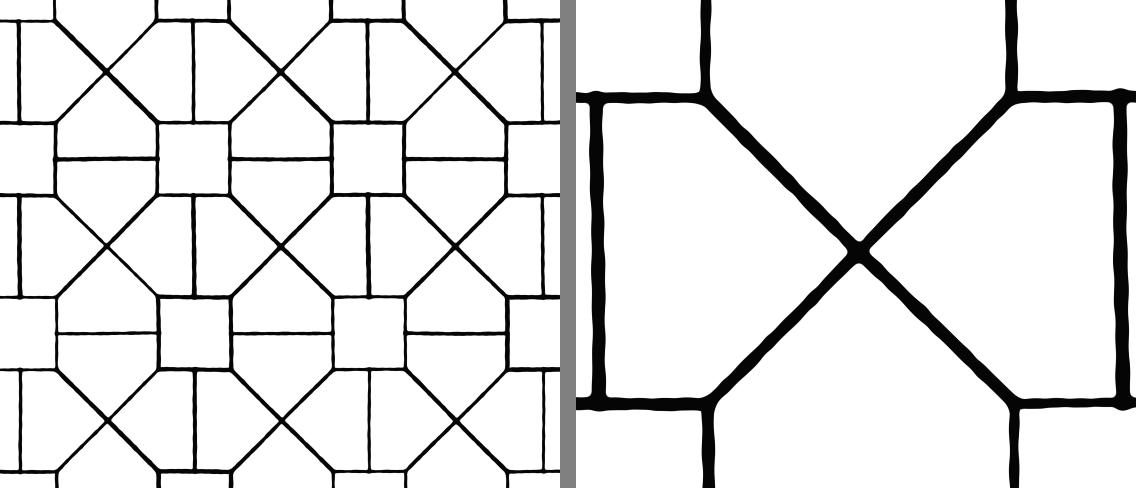
Left, the full canvas; right, a detail of the centre.
A Shadertoy shader for this pattern:

```glsl
// Line tiling of small squares, diagonal crosses and straight connectors in black ink.
// Each kind of stroke sits on its own shifted square lattice and is drawn as a distance;
// hashed stroke weights and layered sines give the slightly uneven pen line.

const float CELLS_ACROSS = 3.211;            // repeats over the canvas width
const float SQUARE_HALF = 0.2077;            // half side of a square, in cells
const float ARM = 0.5 - SQUARE_HALF;         // reach of crosses and connectors
const float PEN_HALF = 0.0107;               // half of the mean line width
const float PEN_SPREAD = 0.0026;             // weight change between strokes
const vec2 CENTER = vec2(0.0023, -0.004);    // middle cross, in canvas widths
const float LEAN = 0.005;                    // slight shear of the columns
const vec3 PAPER = vec3(1.0);
const vec3 INK = vec3(0.02);

float hash(vec2 id, float seed) {
    vec3 q = fract(vec3(id, seed) * vec3(0.1031, 0.1130, 0.0973));
    q += dot(q, q.yzx + 33.33);
    return fract((q.x + q.y) * q.z);
}

float sdSegment(vec2 p, vec2 a, vec2 b) {
    vec2 ab = b - a;
    vec2 ap = p - a;
    return length(ap - ab * clamp(dot(ap, ab) / dot(ab, ab), 0.0, 1.0));
}

float sdBox(vec2 p, float halfSide) {
    vec2 d = abs(p) - halfSide;
    return length(max(d, 0.0)) + min(max(d.x, d.y), 0.0);
}

// Soft union, which lets ink pool where strokes meet
float inkUnion(float a, float b, float k) {
    float h = max(k - abs(a - b), 0.0) / k;
    return min(a, b) - 0.25 * h * h * k;
}

// Slow drift of a hand-drawn line
vec2 drift(vec2 p, float amount) {
    return amount * (sin(p.yx * vec2(4.3, 5.1) + vec2(0.7, 2.1))
                   + 0.5 * sin(p.yx * vec2(11.7, 9.3) + p * 2.3));
}

// Fine roughness of the ink edge
float roughEdge(vec2 p, float amount) {
    float coarse = sin(p.x * 37.0 + 2.0 * sin(p.y * 29.0));
    float fine = sin(p.y * 83.0 + 2.0 * sin(p.x * 71.0));
    return amount * (coarse + fine);
}

float penHalf(vec2 id, float seed) {
    return PEN_HALF + PEN_SPREAD * (2.0 * hash(id, seed) - 1.0);
}

// Distance to one straight stroke through the centres of a shifted lattice
float stroke(vec2 p, vec2 shift, vec2 reach, float seed) {
    vec2 id = floor(p - shift + 0.5);
    vec2 local = p - shift - id;
    return sdSegment(local, -reach, reach) - penHalf(id, seed);
}

// Distance to the square outlines on a shifted lattice
float squareOutline(vec2 p, vec2 shift, float halfSide, float seed) {
    vec2 id = floor(p - shift + 0.5);
    vec2 local = p - shift - id;
    return abs(sdBox(local, halfSide)) - penHalf(id, seed);
}

float tilingDistance(vec2 p) {
    const float POOL = 0.012;
    // Diagonal cross
    float d = stroke(p, vec2(0.0), vec2(ARM, -ARM), 1.0) - 0.0008;
    d = inkUnion(d, stroke(p, vec2(0.0), vec2(ARM), 2.0), POOL);
    // Upright and level connectors between squares
    d = inkUnion(d, stroke(p, vec2(0.5, 0.0), vec2(0.0, ARM), 3.0), POOL);
    d = inkUnion(d, stroke(p, vec2(0.0, 0.5), vec2(ARM, 0.0), 4.0), POOL);
    // Squares
    return inkUnion(d, squareOutline(p, vec2(0.5), SQUARE_HALF, 5.0), POOL);
}

void mainImage(out vec4 fragColor, in vec2 fragCoord) {
    vec2 p = (fragCoord - 0.5 * iResolution.xy) / iResolution.x - CENTER;
    p.x += LEAN * p.y;
    p *= CELLS_ACROSS;

    float d = tilingDistance(p + drift(p, 0.0018)) + roughEdge(p, 0.0007);

    float pixel = CELLS_ACROSS / iResolution.x;
    float ink = 1.0 - smoothstep(-0.65 * pixel, 0.65 * pixel, d);
    fragColor = vec4(mix(PAPER, INK, ink), 1.0);
}
```
